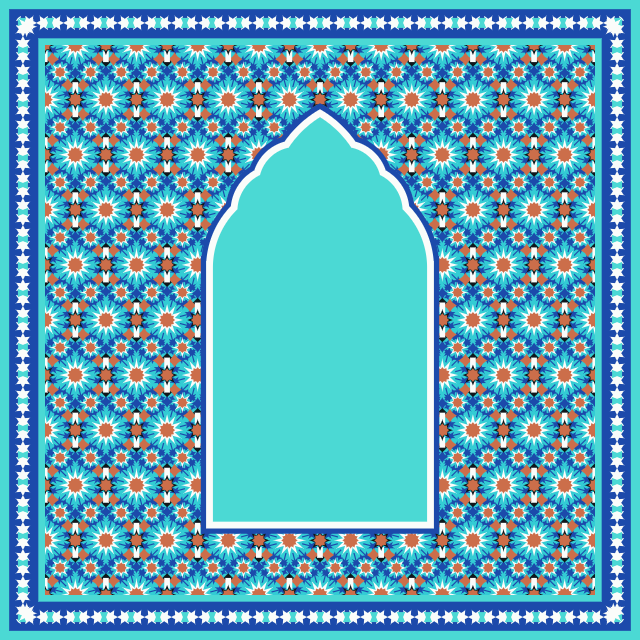
Reproduce this background procedurally as a WebGL 1 fragment shader.

```glsl
precision highp float;
// Scalloped arch on a field of star rosettes, inside a blue chain border.
uniform vec2 u_resolution;

const float PI = 3.14159265;
const float SPAN = 768.0;              // design units across the canvas
const vec2 STEP = vec2(36.7, 66.1);    // half period of the rosette lattice
const float FIELD_EDGE = 330.0;
const float BAND_INNER = 338.0;
const float BAND_OUTER = 373.0;
const float CHAIN_LINE = 356.5;
const float CHAIN_STEP = 32.4;
const vec2 ARCH_HALF = vec2(128.5, 152.5);
const float ARCH_MID = -89.5;
const float WHITE_RIM = 8.2;
const float BLUE_RIM = 14.5;

const vec3 TURQUOISE = vec3(0.295, 0.85, 0.83);
const vec3 PETAL = vec3(0.20, 0.80, 0.83);
const vec3 BLUE = vec3(0.11, 0.29, 0.67);
const vec3 WHITE = vec3(0.98, 0.99, 0.98);
const vec3 CLAY = vec3(0.80, 0.43, 0.29);
const vec3 INK = vec3(0.06, 0.09, 0.11);

float pixelSize;

void paint(inout vec3 color, vec3 tint, float d) {
  color = mix(color, tint, clamp(0.5 - d / pixelSize, 0.0, 1.0));
}

float box(vec2 p, vec2 halfSize) {
  vec2 d = abs(p) - halfSize;
  return max(d.x, d.y);
}

// Folds the plane into one of n sectors centred on the x axis.
vec2 sector(vec2 p, float n, float turn) {
  float h = PI / n;
  float a = mod(atan(p.y, p.x) + h + turn, 2.0 * h) - h;
  return length(p) * vec2(cos(a), sin(a));
}

float star(vec2 p, float n, float tip, float notch) {
  vec2 q = sector(p, n, 0.0);
  q.y = abs(q.y);
  vec2 edge = notch * vec2(cos(PI / n), sin(PI / n)) - vec2(tip, 0.0);
  return dot(q - vec2(tip, 0.0), normalize(vec2(edge.y, -edge.x)));
}

vec2 wrap(vec2 p) {
  return mod(p + STEP, 2.0 * STEP) - STEP;
}

// Offset to the nearest point of a staggered lattice.
vec2 nearest(vec2 p) {
  vec2 a = wrap(p);
  vec2 b = wrap(p - STEP);
  return dot(a, a) < dot(b, b) ? a : b;
}

vec3 mosaic(vec2 p) {
  vec3 color = PETAL;
  vec2 rosette = nearest(p - vec2(STEP.x, 0.0));
  vec2 knot = nearest(p);
  vec2 small = mod(p, STEP) - 0.5 * STEP;
  vec2 arm = abs(knot);

  // Blue stars and slivers between the petals
  vec2 spoke = sector(rosette, 12.0, PI / 12.0);
  paint(color, BLUE, star(spoke - vec2(28.0, 0.0), 5.0, 6.5, 2.8));
  paint(color, BLUE, max(abs(spoke.y) - 0.7, abs(spoke.x - 21.0) - 5.0));
  vec2 ring = sector(small, 8.0, PI / 8.0);
  paint(color, BLUE, star(ring - vec2(13.5, 0.0), 4.0, 4.2, 2.0));
  paint(color, BLUE, star(arm - vec2(0.0, 32.0), 4.0, 7.0, 4.0));

  // Large rosettes and small stars
  paint(color, WHITE, star(rosette, 12.0, 19.0, 9.5));
  paint(color, CLAY, star(rosette, 12.0, 9.5, 7.5));
  paint(color, WHITE, star(small, 8.0, 11.5, 5.5));
  paint(color, CLAY, star(small, 8.0, 6.5, 5.0));

  // Dark knots with clay leaves and upright white tiles
  paint(color, CLAY, star(arm - vec2(9.0, 17.5), 4.0, 8.0, 4.8));
  paint(color, INK, star(arm - vec2(0.0, 21.0), 4.0, 5.5, 4.0));
  paint(color, WHITE, box(arm - vec2(0.0, 14.5), vec2(3.4, 6.5)));
  paint(color, INK, star(knot, 8.0, 12.5, 6.5));
  paint(color, CLAY, star(knot, 8.0, 8.0, 6.0));
  return color;
}

vec3 chain(vec2 p) {
  vec3 color = BLUE;
  vec2 a = abs(p);
  vec2 q = a.x > a.y ? vec2(p.y, a.x) : vec2(p.x, a.y);
  q = vec2(mod(q.x + 0.5 * CHAIN_STEP, CHAIN_STEP) - 0.5 * CHAIN_STEP, q.y - CHAIN_LINE);
  q = abs(q);
  paint(color, WHITE, star(q - vec2(7.5, 0.0), 6.0, 9.5, 5.0));
  paint(color, TURQUOISE, max(q.x - 2.5 - 0.4 * q.y, q.y - 6.0));
  paint(color, WHITE, star(a - vec2(352.0), 8.0, 12.0, 6.5));
  return color;
}

float lobe(vec2 p, vec2 centre, float radius) {
  return length(p - centre) - radius;
}

// Mirrored arc lobes above a straight-sided base.
float arch(vec2 p) {
  float d = box(p - vec2(0.0, ARCH_MID), ARCH_HALF);
  p.x = abs(p.x);
  d = min(d, lobe(p, vec2(-65.0, 139.0), 123.0));
  d = min(d, lobe(p, vec2(28.7, 163.1), 44.6));
  d = min(d, lobe(p, vec2(51.0, 130.7), 48.1));
  return min(d, lobe(p, vec2(30.6, 63.0), 97.9));
}

void main() {
  float side = min(u_resolution.x, u_resolution.y);
  pixelSize = SPAN / side;
  vec2 p = (gl_FragCoord.xy - 0.5 * u_resolution) * pixelSize;
  float frame = box(p, vec2(0.0));

  vec3 color = TURQUOISE;
  paint(color, chain(p), frame - BAND_OUTER);
  paint(color, TURQUOISE, frame - BAND_INNER);
  paint(color, mosaic(p), frame - FIELD_EDGE);

  float d = arch(p);
  paint(color, BLUE, d - BLUE_RIM);
  paint(color, WHITE, d - WHITE_RIM);
  paint(color, TURQUOISE, d);
  gl_FragColor = vec4(color, 1.0);
}
```
